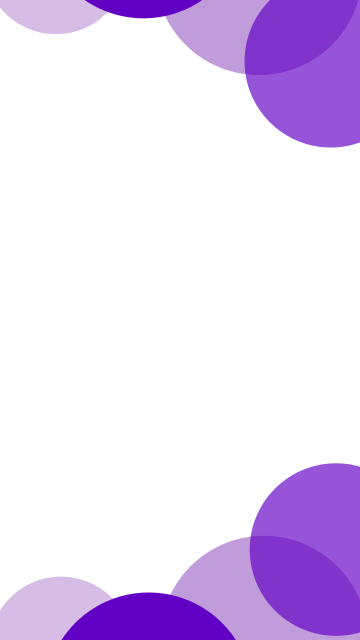
A Shadertoy shader for this background:

```glsl
// Flat purple discs clustered at the top and bottom of a white page.
// One cluster of circle distance functions is folded about a horizontal axis;
// the lower copy is nudged sideways, and the discs are blended back to front.

const vec3 WHITE  = vec3(1.0);
const vec3 PURPLE = vec3(0.38, 0.0, 0.77);
const vec3 LILAC  = vec3(0.755, 0.613, 0.855);
const vec3 PALE   = vec3(0.84, 0.74, 0.90);

const float FOLD_AXIS   = 0.5228;  // height of the mirror line
const float LOWER_SHIFT = 0.0081;  // rightward offset of the lower cluster
const float GLASS       = 0.667;   // opacity of the translucent disc

float circleDistance(vec2 p, vec2 center, float radius) {
    return length(p - center) - radius;
}

// Blends a smooth-edged disc over the colour beneath it.
vec3 paintDisc(vec3 under, vec2 p, vec2 center, float radius,
               vec3 tint, float opacity, float pixel) {
    float d = circleDistance(p, center, radius);
    float coverage = clamp(0.5 - d / pixel, 0.0, 1.0);
    return mix(under, tint, coverage * opacity);
}

// Folds both halves onto one cluster measured outward from the axis.
vec2 foldClusters(vec2 p, float axis, float shift) {
    float lower = 1.0 - step(axis, p.y);
    return vec2(p.x - shift * lower, abs(p.y - axis));
}

// Draws the four overlapping discs, back to front.
vec3 paintCluster(vec3 base, vec2 p, float pixel) {
    vec3 color = base;
    color = paintDisc(color, p, vec2(0.0872, 0.5358), 0.1120, PALE, 1.0, pixel);
    color = paintDisc(color, p, vec2(0.4043, 0.5221), 0.1621, LILAC, 1.0, pixel);
    color = paintDisc(color, p, vec2(0.2242, 0.6107), 0.1621, PURPLE, 1.0, pixel);
    color = paintDisc(color, p, vec2(0.5169, 0.3815), 0.1348, PURPLE, GLASS, pixel);
    return color;
}

void mainImage(out vec4 fragColor, in vec2 fragCoord) {
    float pixel = 1.0 / iResolution.y;
    vec2 p = foldClusters(fragCoord * pixel, FOLD_AXIS, LOWER_SHIFT);
    fragColor = vec4(paintCluster(WHITE, p, pixel), 1.0);
}
```
